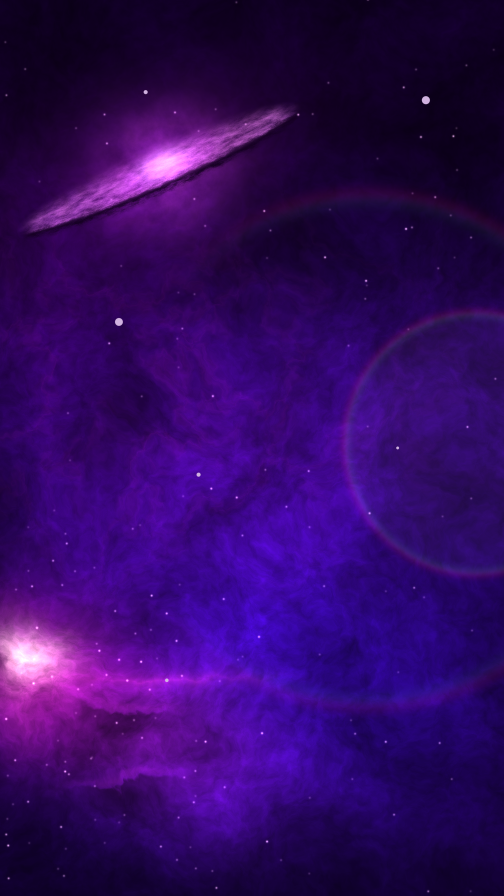
Write a Shadertoy shader that draws this background.

```glsl
// A violet deep-space scene: a tilted galaxy, a burning nebula, stars and two faint lens rings.
// Soft elliptical glows set the colours, warped gradient noise breaks them into clouds,
// and distance functions draw the galaxy, the rings and the stars.

vec2 hash2(vec2 p) {
    vec3 q = fract(p.xyx * vec3(0.1031, 0.1030, 0.0973));
    q += dot(q, q.yzx + 33.33);
    return fract((q.xx + q.yz) * q.zy);
}

float gradientNoise(vec2 p) {
    vec2 i = floor(p), f = fract(p);
    vec2 u = f * f * f * (f * (f * 6.0 - 15.0) + 10.0);
    vec4 corner;
    for (int k = 0; k < 4; k++) {
        vec2 o = vec2(k & 1, k >> 1);
        float angle = 6.2832 * hash2(i + o + 50.0).x;
        corner[k] = dot(vec2(cos(angle), sin(angle)), f - o);
    }
    return mix(mix(corner.x, corner.y, u.x), mix(corner.z, corner.w, u.x), u.y);
}

float fbm(vec2 p) {
    float sum = 0.0, amp = 0.6;
    for (int i = 0; i < 6; i++) {
        sum += amp * gradientNoise(p);
        p = mat2(1.6, 1.2, -1.2, 1.6) * p + 7.3;
        amp *= 0.58;
    }
    return sum;
}

float glow(vec2 p, vec2 centre, vec2 size) {
    vec2 d = (p - centre) / size;
    return exp(-dot(d, d));
}

vec3 clouds(vec2 p) {
    vec2 warp = vec2(fbm(p * 3.0), fbm(p * 3.0 + 19.0));
    float cloud = fbm(p * 5.0 + warp * 0.6), grain = fbm(p * 38.0 + warp * 3.0);
    float wisp = exp(-abs(fbm(p * 3.5 + warp * 0.5 + 31.0)) * 16.0);
    vec2 w = p + warp * 0.04;

    // Broad colour fields
    vec3 col = mix(vec3(0.085, 0.005, 0.235), vec3(0.055, 0.0, 0.125), smoothstep(0.95, 1.6, p.y));
    col *= 0.7 + 0.3 * smoothstep(0.0, 0.2, p.y);
    col += vec3(0.08, 0.015, 0.32) * glow(w, vec2(0.56, 0.46), vec2(0.40, 0.29));
    col += vec3(0.13, 0.012, 0.22) * glow(w, vec2(0.40, 0.78), vec2(0.30, 0.25));
    col += vec3(0.08, 0.012, 0.16) * glow(w, vec2(0.78, 0.98), vec2(0.42, 0.29));
    col += vec3(0.07, 0.000, 0.09) * glow(w, vec2(0.12, 1.15), vec2(0.30, 0.32));
    col += vec3(0.29, 0.050, 0.23) * glow(w, vec2(0.30, 0.33), vec2(0.19, 0.12));
    col += vec3(0.14, 0.020, 0.22) * glow(w, vec2(0.43, 0.21), vec2(0.22, 0.13));
    col += vec3(0.28, 0.015, 0.14) * glow(w, vec2(0.08, 0.44), vec2(0.19, 0.16));
    col *= clamp(1.0 + 0.75 * cloud, 0.55, 1.5) * (1.0 + 0.34 * grain);
    col += vec3(0.08, 0.01, 0.06) * wisp * glow(p, vec2(0.3, 0.98), vec2(0.5, 0.35));

    // Dark banks with lit upper rims, lower left
    for (int i = 0; i < 2; i++) {
        vec2 top = i == 0 ? vec2(0.25, 0.385) : vec2(0.25, 0.215);
        float depth = top.y - p.y + warp.x * 0.08 + cloud * 0.06;
        float reach = glow(p, top, vec2(0.10, 0.11));
        col *= 1.0 - 0.42 * reach * smoothstep(-0.003, 0.006, depth) * smoothstep(0.11, 0.02, depth);
        col += vec3(0.08, 0.02, 0.06) * reach * exp(-pow((depth + 0.012) / 0.012, 2.0));
    }

    // Rosy filament running right from the nebula
    float ridge = p.y - 0.43 - 0.008 * sin(p.x * 15.0) - warp.y * 0.04 - cloud * 0.03;
    col += vec3(0.28, 0.07, 0.18) * exp(-abs(ridge) / 0.012) * glow(p, vec2(0.33, 0.43), vec2(0.16, 0.1));

    // Burning nebula
    vec2 n = p + warp * 0.06 + cloud * 0.05;
    float flame = 1.0 + cloud + 0.4 * grain;
    col += vec3(0.38, 0.13, 0.24) * glow(n, vec2(0.078, 0.462), vec2(0.098, 0.10)) * flame;
    col += vec3(0.46, 0.70, 0.38) * glow(n, vec2(0.065, 0.476), vec2(0.066, 0.058)) * flame;
    return col;
}

vec3 addGalaxy(vec3 col, vec2 p) {
    vec2 q = p - vec2(0.316, 1.443);
    q = vec2(dot(q, vec2(0.914, 0.407)), dot(q, vec2(-0.407, 0.914)));
    float x = q.x / 0.312, h = sqrt(max(1.0 - x * x, 0.0));
    float grain = fbm(q * vec2(30.0, 90.0)), dust = fbm(p * 12.0);
    col += vec3(0.34, 0.12, 0.35) * glow(q, vec2(0.01, 0.0), vec2(0.12, 0.105)) * (1.0 + dust);
    col += vec3(0.11, 0.005, 0.13) * glow(q, vec2(0.0), vec2(0.28, 0.16));

    // Disc, bright core, then the dark dust lane on the near edge
    float disc = smoothstep(0.052 * h, 0.0, q.y) * smoothstep(-0.036 * h - 0.003, -0.030 * h + 0.003, q.y);
    disc *= smoothstep(1.0, 0.80, abs(x));
    col += vec3(0.38, 0.23, 0.36) * disc * (0.9 + 1.1 * grain);
    col += vec3(0.30, 0.42, 0.30) * glow(q, vec2(0.012, 0.004), vec2(0.042, 0.024));
    float lane = exp(-pow((q.y + 0.037 * h + 0.010 * grain) / (0.003 + 0.006 * h), 2.0));
    return mix(col, vec3(0.08, 0.0, 0.13), 0.95 * lane * smoothstep(1.0, 0.9, abs(x)) * clamp(0.9 + 0.6 * grain, 0.0, 1.0));
}

vec3 ring(vec2 p, vec2 centre, float radius, float width) {
    float d = (length(p - centre) - radius) / width;
    vec3 offset = vec3(d - 0.4, d + 0.5, d + 0.1);
    return exp(-offset * offset);
}

float stars(vec2 p) {
    float light = 0.0;
    for (int i = 0; i < 3; i++) {
        float scale = 13.0 + 11.0 * float(i);
        vec2 g = p * scale + float(i) * 17.0, id = floor(g);
        vec2 offset = 0.2 + 0.6 * hash2(id), rnd = hash2(id + 91.0);
        float density = 0.03 + 0.19 * glow(p, vec2(0.2, 0.35), vec2(0.25, 0.3));
        float d = length(fract(g) - offset) / scale;
        light += step(rnd.x, density) * (0.2 + 0.8 * rnd.y * rnd.y) * exp(-pow(d / 0.0022, 2.0));
    }
    return light;
}

void mainImage(out vec4 fragColor, in vec2 fragCoord) {
    vec2 p = fragCoord / iResolution.xy * vec2(1.0, 1.7778);
    float px = 1.0 / iResolution.x;
    vec3 col = addGalaxy(clouds(p), p);

    // Lens rings: a small one lightly filled, a large one fading to the left
    vec2 lens = vec2(0.944, 0.898);
    col += vec3(0.03, 0.03, 0.025) * smoothstep(0.267, 0.255, length(p - lens));
    col += vec3(0.10, 0.06, 0.03) * ring(p, lens, 0.258, 0.009);
    col += vec3(0.08, 0.04, 0.04) * ring(p, vec2(0.73, 0.884), 0.503, 0.016) * smoothstep(0.30, 0.65, p.x);

    // Scattered stars and the few large ones (x, y, radius)
    col += vec3(0.85, 0.65, 0.8) * stars(p);
    vec3 big[6] = vec3[6](vec3(0.845, 1.579, 0.0080), vec3(0.236, 1.139, 0.0078), vec3(0.394, 0.836, 0.0040),
        vec3(0.289, 1.595, 0.0040), vec3(0.789, 0.889, 0.0028), vec3(0.331, 0.428, 0.0035));
    for (int i = 0; i < 6; i++) {
        float d = length(p - big[i].xy) - big[i].z;
        col = mix(col, vec3(0.82, 0.70, 0.88), smoothstep(0.7 * px, -0.7 * px, d));
    }
    fragColor = vec4(clamp(col, 0.0, 1.0), 1.0);
}
```
